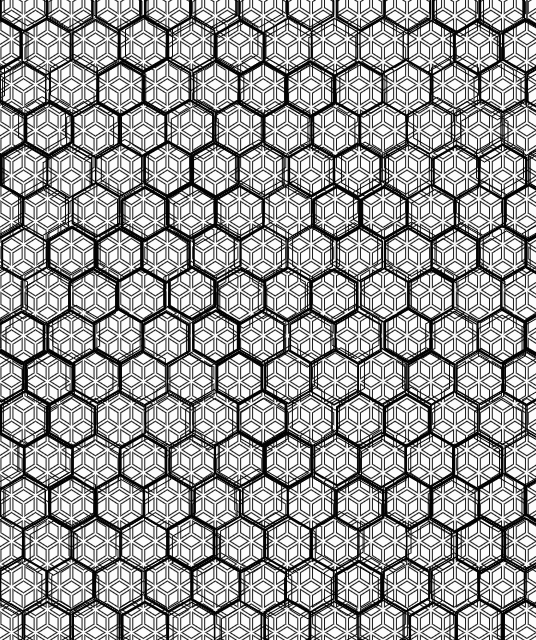
Reproduce this pattern procedurally as a WebGL 2 fragment shader.

```glsl
#version 300 es
precision highp float;
// Tumbling blocks in fine double lines under loosely placed bold hexagon outlines.

#define PITCH 0.0749                // hexagon spacing, in canvas heights
#define ORIGIN vec2(0.0742, 0.9284) // centre of one hexagon, in canvas heights
#define BLOCK_STRETCH 1.10          // vertical stretch of the blocks
#define BLOCK_SHIFT 1.92            // vertical phase of the blocks
#define BLOCK_GAP 0.058             // half the gap of a double line
#define BLOCK_LINE 0.021            // half width of a block line
#define BOLD_MIN 0.012              // thinnest bold half width
#define BOLD_MAX 0.031              // thickest bold half width
#define FINE_LINE 0.010             // half width of the second outline
#define BOLD_JITTER 0.045           // wander of the bold hexagons
#define FINE_JITTER 0.13            // wander of the second outlines

const vec3 PAPER = vec3(0.99);
const vec3 GREY_INK = vec3(0.10);
const vec3 BLACK_INK = vec3(0.01);
const vec2 LATTICE = vec2(1.0, 1.7320508);

uniform vec2 u_resolution;
out vec4 fragColor;

vec3 hash3(vec2 cell) {
    vec3 q = fract(cell.xyx * vec3(0.1031, 0.1030, 0.0973) + 0.37);
    q += dot(q, q.yzx + 33.33);
    return fract((q.xxy + q.yzz) * q.zyx);
}

// Offset from the nearest centre of a unit hexagonal lattice
vec2 hexLocal(vec2 p) {
    vec2 a = mod(p, LATTICE) - 0.5 * LATTICE;
    vec2 b = mod(p - 0.5 * LATTICE, LATTICE) - 0.5 * LATTICE;
    return dot(a, a) < dot(b, b) ? a : b;
}

// Apothem of the upright hexagon passing through p
float hexRadius(vec2 p) {
    p = abs(p);
    return max(p.x, 0.5 * p.x + 0.8660254 * p.y);
}

// Distance to the edges of the rhombic block tiling
float blockEdges(vec2 p) {
    vec2 q = hexLocal(p);
    float d = 0.5 - hexRadius(q);
    for (int i = 0; i < 3; i++) {
        float angle = radians(30.0 + 120.0 * float(i));
        vec2 spoke = vec2(cos(angle), sin(angle));
        float across = abs(spoke.x * q.y - spoke.y * q.x);
        d = min(d, dot(q, spoke) > 0.0 ? across : length(q));
    }
    return d;
}

float coverage(float d, float pixel) {
    return clamp(0.5 - d / pixel, 0.0, 1.0);
}

void main() {
    vec2 p = (gl_FragCoord.xy / u_resolution.y - ORIGIN) / PITCH;
    float pixel = 1.0 / (u_resolution.y * PITCH);

    // Fine blocks at half the hexagon spacing
    vec2 blockPos = 2.0 * vec2(p.x, (p.y + BLOCK_SHIFT) / BLOCK_STRETCH);
    float blocks = abs(blockEdges(blockPos) - BLOCK_GAP) - BLOCK_LINE;
    float greyInk = coverage(blocks, 2.0 * pixel);

    // Outlines of the nearest hexagon and its six neighbours
    vec2 centre = p - hexLocal(p);
    float bold = 1e3;
    float fine = 1e3;
    for (int i = 0; i < 7; i++) {
        float angle = radians(60.0 * float(i));
        vec2 cell = centre + (i < 6 ? vec2(cos(angle), sin(angle)) : vec2(0.0));
        vec2 id = floor(2.0 * cell / LATTICE + 0.5);
        vec3 rnd = hash3(id);
        vec3 rnd2 = hash3(id + 71.0);
        vec2 boldPos = p - cell - BOLD_JITTER * (2.0 * rnd.xy - 1.0);
        vec2 finePos = p - cell - FINE_JITTER * (2.0 * rnd2.xy - 1.0);
        float boldSize = mix(0.465, 0.505, rnd2.z);
        float boldWidth = mix(BOLD_MIN, BOLD_MAX, rnd.z);
        bold = min(bold, abs(hexRadius(boldPos) - boldSize) - boldWidth);
        fine = min(fine, abs(hexRadius(finePos) - 0.49) - FINE_LINE);
    }

    vec3 color = mix(PAPER, GREY_INK, greyInk);
    color = mix(color, BLACK_INK, coverage(fine, pixel));
    color = mix(color, BLACK_INK, coverage(bold, pixel));
    fragColor = vec4(color, 1.0);
}
```
